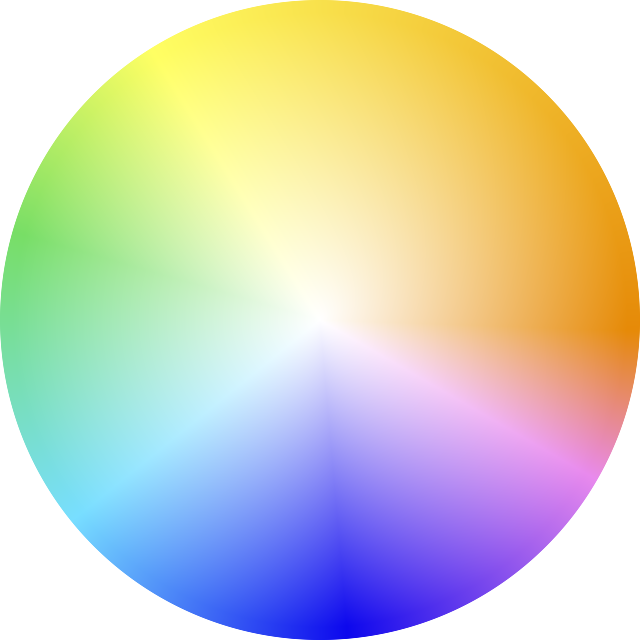
Give the GLSL for this background, as a Shadertoy shader.

```glsl
// Draws a six-hue conic colour wheel that fades to white at its centre, on a white ground.

const vec3 WHITE  = vec3(1.0);
const vec3 ORANGE = vec3(0.90, 0.54, 0.03);
const vec3 YELLOW = vec3(1.00, 1.00, 0.39);
const vec3 GREEN  = vec3(0.47, 0.87, 0.40);
const vec3 CYAN   = vec3(0.47, 0.87, 1.00);
const vec3 BLUE   = vec3(0.05, 0.03, 0.93);
const vec3 PINK   = vec3(0.91, 0.54, 0.93);

const vec2  WHEEL_CENTER = vec2(0.5);
const float WHEEL_RADIUS = 0.5;
const float FULL_COLOR_AT = 0.96; // share of the radius where white is gone

// Colour stops, counterclockwise in degrees; the last one closes the ring.
const int STOP_COUNT = 7;
const float STOP_ANGLES[STOP_COUNT] = float[](-2.0, 122.0, 164.0, 219.0, 275.0, 330.0, 358.0);
const vec3 STOP_COLORS[STOP_COUNT] = vec3[](ORANGE, YELLOW, GREEN, CYAN, BLUE, PINK, ORANGE);

// Blends the stops in turn, so each segment is a linear ramp.
vec3 conicColor(float angle) {
    float start = STOP_ANGLES[0];
    angle = mod(angle - start, 360.0) + start;
    vec3 color = STOP_COLORS[0];
    for (int i = 1; i < STOP_COUNT; i++) {
        float span = STOP_ANGLES[i] - STOP_ANGLES[i - 1];
        float blend = clamp((angle - STOP_ANGLES[i - 1]) / span, 0.0, 1.0);
        color = mix(color, STOP_COLORS[i], blend);
    }
    return color;
}

void mainImage(out vec4 fragColor, in vec2 fragCoord) {
    // Canvas units, centred on the wheel
    float canvasSize = min(iResolution.x, iResolution.y);
    vec2 offset = (fragCoord - WHEEL_CENTER * iResolution.xy) / canvasSize;
    float radius = length(offset);
    float angle = radius > 0.0 ? degrees(atan(offset.y, offset.x)) : 0.0;

    // Hue by angle, saturation by distance
    float saturation = min(radius / (WHEEL_RADIUS * FULL_COLOR_AT), 1.0);
    vec3 wheel = mix(WHITE, conicColor(angle), saturation);

    // Smooth rim
    float halfPixel = 0.5 / canvasSize;
    float coverage = 1.0 - smoothstep(-halfPixel, halfPixel, radius - WHEEL_RADIUS);
    fragColor = vec4(mix(WHITE, wheel, coverage), 1.0);
}
```
